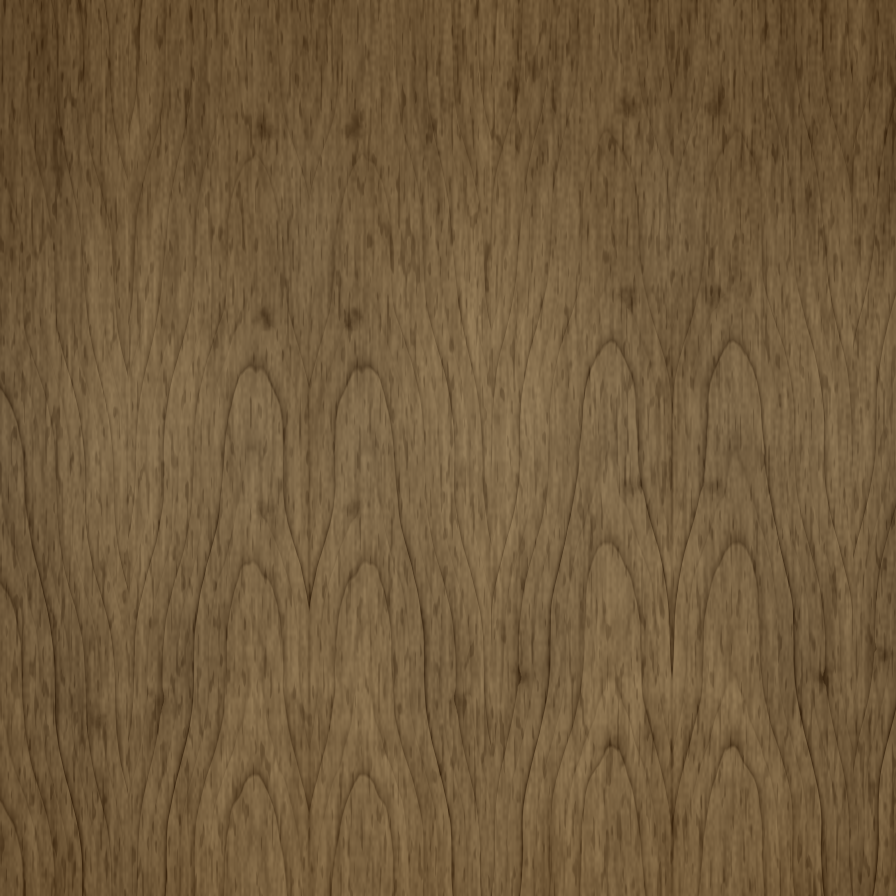
This texture is drawn by a three.js fragment shader. Its source:

```glsl
// Book-matched walnut veneer: mirrored leaves with cathedral arches between straight grain.
// Growth rings are contours of a stepped, tapering cone cut lengthwise and bent by noise;
// fibres, pores, cross figure, small knots and uneven light are layered on top.

varying vec2 vUv;

const vec3 DARK_WOOD = vec3(0.34, 0.258, 0.157);
const vec3 LIGHT_WOOD = vec3(0.51, 0.418, 0.288);
const vec3 WARM_TINT = vec3(0.014, 0.000, -0.016);

const float SEAM_X = 0.345;       // centre of the middle mirrored pair
const float PAIR_WIDTH = 0.405;   // distance between mirror seams
const float HEART_OFFSET = 0.063; // arch centre, measured from its seam
const float CUT_DEPTH = 0.026;    // roundness of the arch tips
const float TAPER = 0.13;         // how fast the arches close upwards
const float TIP_Y = 0.37;         // height of the main arch tip
const float TIP_STEP = 0.23;      // distance between tips
const float RING_GAP = 0.015;
const float RING_DARKNESS = 0.85;
const float FIBRE_CONTRAST = 0.42;
const float PORE_DARKNESS = 0.42;
const float FIGURE_CONTRAST = 0.55;

float hash(vec2 p) {
  return fract(sin(dot(p, vec2(127.1, 311.7))) * 43758.5453);
}

float noise(vec2 p) {
  vec2 cell = floor(p);
  vec2 f = fract(p);
  f = f * f * (3.0 - 2.0 * f);
  float low = mix(hash(cell), hash(cell + vec2(1.0, 0.0)), f.x);
  float high = mix(hash(cell + vec2(0.0, 1.0)), hash(cell + vec2(1.0, 1.0)), f.x);
  return mix(low, high, f.y);
}

// Layered noise, centred on zero
float fbm(vec2 p) {
  float sum = 0.0;
  float gain = 0.5;
  for (int i = 0; i < 4; i++) {
    sum += gain * (noise(p) - 0.5);
    p = p * 2.03 + 17.3;
    gain *= 0.5;
  }
  return sum;
}

// Vertical strands, each column slid by its own amount
float strands(vec2 p) {
  float column = floor(p.x);
  float left = noise(vec2(column, p.y + 20.0 * hash(vec2(column, 1.0))));
  float right = noise(vec2(column + 1.0, p.y + 20.0 * hash(vec2(column + 1.0, 1.0))));
  return mix(left, right, smoothstep(0.0, 1.0, fract(p.x)));
}

// Every second ring is strong
float ringStrength(float index) {
  return mix(0.75, 0.15, mod(index, 2.0)) + 0.25 * hash(vec2(index, 4.0));
}

// Sharp dark edge of each ring, fading outwards
float latewood(float ring) {
  float phase = (ring - CUT_DEPTH - TAPER * TIP_Y) / RING_GAP;
  float index = floor(phase);
  float f = fract(phase);
  float tail = 0.7 * exp(-9.0 * f) + 0.3 * (1.0 - f) * (1.0 - f);
  return ringStrength(index) * tail + ringStrength(index + 1.0) * smoothstep(0.91, 1.0, f);
}

// Small smudged knots up the leaf
float knots(vec2 leaf) {
  float sum = 0.0;
  for (int i = 0; i < 4; i++) {
    float n = float(i);
    vec2 centre = vec2(0.05 + 0.12 * step(n, 0.5), 0.22 + 0.212 * n);
    vec2 offset = (leaf - centre) / vec2(0.009, 0.011);
    offset += 2.0 * vec2(fbm(leaf * 60.0), fbm(leaf * 60.0 + 9.0));
    sum += (0.5 + 0.5 * hash(vec2(n, 8.0))) * exp(-dot(offset, offset));
  }
  return sum;
}

void main() {
  // Fold the canvas into mirrored leaves, each pair slightly shifted
  float pair = floor((vUv.x - SEAM_X) / PAIR_WIDTH + 0.5);
  float fromSeam = abs(vUv.x - SEAM_X - pair * PAIR_WIDTH);
  vec2 leaf = vec2(fromSeam, vUv.y - 0.025 * pair);
  float knot = knots(leaf);

  // Ring field: the taper quickens at each tip and leaves steep sides between
  float turn = 6.2832 / TIP_STEP;
  float rise = leaf.y + 0.85 * sin((leaf.y - TIP_Y) * turn) / turn;
  float heart = HEART_OFFSET + 0.007 * pair;
  float across = leaf.x - heart + 0.018 * fbm(vec2(leaf.x * 5.0, leaf.y * 3.0) + 2.0);
  float ring = sqrt(across * across + CUT_DEPTH * CUT_DEPTH) + TAPER * rise;
  float nearHeart = exp(-across * across / 0.0016);
  ring += 0.007 * fbm(vec2(leaf.x * 14.0, leaf.y * 5.0));
  ring += (0.0015 + 0.006 * nearHeart) * fbm(vec2(leaf.x * 55.0, leaf.y * 14.0) + pair * 3.0);
  ring += 0.004 * knot;

  // Rings, soft bands, pale hearts and pale straight grain
  float upper = smoothstep(0.55, 0.75, leaf.y);
  float tone = 0.80;
  float fading = 0.65 + 0.9 * noise(vec2(ring * 60.0, leaf.y * 4.0) + 50.0) - 0.1;
  tone -= RING_DARKNESS * fading * mix(1.0, 0.45, upper) * latewood(ring);
  tone += 0.45 * fbm(vec2(ring * 70.0, leaf.y * 1.2));
  tone += 0.55 * fbm(vec2(leaf.x * 13.0, leaf.y * 3.5) + 31.0);
  tone += 0.20 * (1.0 - smoothstep(0.060, 0.078, ring));
  tone += 0.12 * smoothstep(0.12, 0.19, leaf.x);

  // Cross figure, strongest low on the leaf, then knots and the joint
  float figureZone = 0.3 + exp(-pow((vUv.y - 0.19) / 0.09, 2.0));
  tone += FIGURE_CONTRAST * figureZone * fbm(vec2(leaf.x * 9.0, vUv.y * 22.0) + 5.0);
  tone -= 0.75 * knot;
  tone -= 0.30 * (1.0 - smoothstep(0.0005, 0.0025, fromSeam)) * (1.0 - upper);

  // Fine fibres and short dark pores follow the grain
  vec2 grain = vec2(vUv.x + 0.010 * fbm(vUv * vec2(4.0, 3.0)), vUv.y);
  tone += FIBRE_CONTRAST * (strands(grain * vec2(390.0, 34.0)) - 0.5);
  tone += 0.26 * (strands(grain * vec2(210.0, 9.0) + 40.0) - 0.5);
  tone += 0.30 * (noise(grain * vec2(460.0, 170.0) + 70.0) - 0.5);
  tone -= PORE_DARKNESS * smoothstep(0.68, 0.88, strands(grain * vec2(340.0, 48.0) + 90.0));

  // Uneven light: dim top and sides, brighter middle
  tone -= 0.42 * smoothstep(0.55, 1.0, vUv.y);
  tone -= 0.36 * pow(abs(vUv.x * 2.0 - 1.04), 2.5);
  tone -= 0.18 * (1.0 - smoothstep(0.0, 0.25, vUv.y));
  tone += 0.17 * exp(-pow((vUv.y - 0.42) / 0.22, 2.0));

  // Greyer middle, warmer ends
  float warmth = abs(vUv.y - 0.5) * 1.6 - 0.25 + 0.7 * fbm(leaf * vec2(15.0, 4.0) + 60.0);
  vec3 wood = mix(DARK_WOOD, LIGHT_WOOD, clamp(tone, -0.7, 1.4));
  gl_FragColor = vec4(wood + WARM_TINT * warmth, 1.0);
}
```
